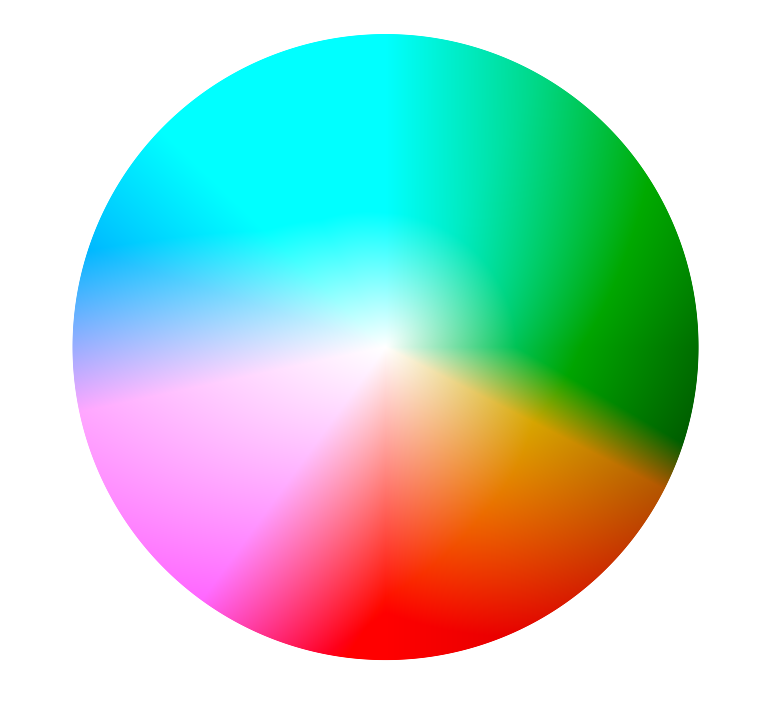
This background is drawn by a WebGL 2 fragment shader. Its source:

```glsl
#version 300 es
precision highp float;
// A colour wheel on white. Each channel starts at full strength in the centre
// and falls linearly with radius; the rate of fall depends on the angle, and
// clipping at zero makes the arcs and creases between the hues.

uniform vec2 u_resolution;
out vec4 outColor;

const vec2 CENTER = vec2(0.502, 0.507);   // share of the canvas
const float RADIUS = 0.4447;              // share of the canvas height
const vec3 BACKGROUND = vec3(1.0);
const int STOP_COUNT = 12;

// Angle in degrees, then the fall of red, green and blue from centre to rim.
const vec4 STOPS[STOP_COUNT] = vec4[STOP_COUNT](
  vec4(0.0, 2.4, 0.57, 1.6),
  vec4(30.0, 2.4, 0.35, 1.05),
  vec4(60.0, 2.38, 0.16, 0.49),
  vec4(90.0, 2.33, 0.0, 0.0),
  vec4(117.0, 2.19, 0.0, 0.0),
  vec4(136.0, 1.87, 0.0, 0.0),
  vec4(162.0, 1.0, 0.28, 0.0),
  vec4(192.0, 0.0, 0.35, 0.0),
  vec4(234.0, 0.0, 0.6, 0.0),
  vec4(270.0, 0.0, 1.18, 1.25),
  vec4(300.0, 0.12, 0.94, 1.62),
  vec4(333.0, 0.3, 0.67, 1.89)
);

// Interpolates the channel falls around the circle.
vec3 fallAtAngle(float angle) {
  vec3 fall = STOPS[0].yzw;
  for (int i = 0; i < STOP_COUNT; i++) {
    vec4 from = STOPS[i];
    vec4 to = STOPS[(i + 1) % STOP_COUNT];
    float span = mod(to.x - from.x, 360.0);
    float t = (angle - from.x) / span;
    if (t >= 0.0 && t <= 1.0) fall = mix(from.yzw, to.yzw, t);
  }
  return fall;
}

vec3 wheelColor(vec2 p) {
  float radius = length(p);
  if (radius < 1e-5) return vec3(1.0);
  float angle = mod(degrees(atan(p.y, p.x)), 360.0);
  return clamp(1.0 - radius * fallAtAngle(angle), 0.0, 1.0);
}

void main() {
  // Disc coordinates: the rim lies at length 1.
  vec2 p = (gl_FragCoord.xy - CENTER * u_resolution) / (u_resolution.y * RADIUS);
  float halfPixel = 0.5 / (u_resolution.y * RADIUS);
  float inside = 1.0 - smoothstep(1.0 - halfPixel, 1.0 + halfPixel, length(p));
  outColor = vec4(mix(BACKGROUND, wheelColor(p), inside), 1.0);
}
```
